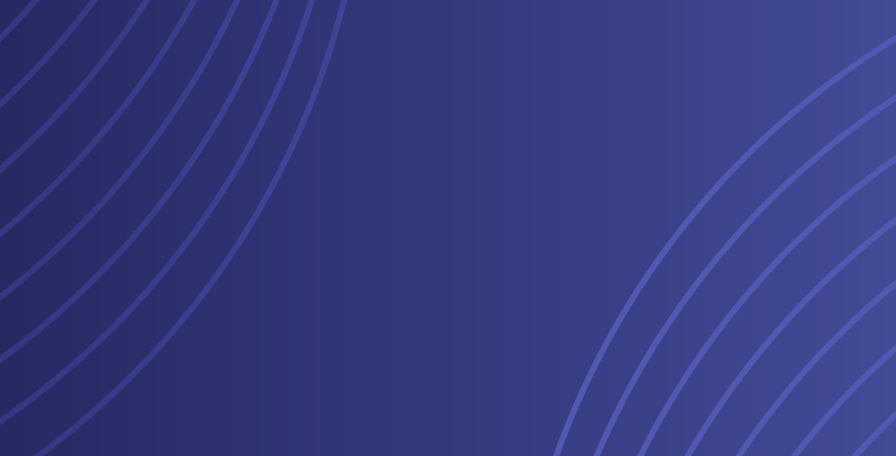
Give the GLSL for this background, as a WebGL 2 fragment shader.

```glsl
#version 300 es
precision highp float;

#define ARC_COUNT 8
#define ARC_RADIUS 1.771
#define HALF_WIDTH 0.0066
#define LEFT_CENTER vec2(-0.964, -0.428)
#define LEFT_STEP vec2(-0.0403, -0.1067)
#define RIGHT_CENTER vec2(-0.923, -0.595)
#define RIGHT_STEP vec2(-0.0503, -0.0987)

uniform vec2 u_resolution;
out vec4 fragColor;

const vec3 NAVY = vec3(0.152, 0.160, 0.385);
const vec3 INDIGO = vec3(0.202, 0.225, 0.490);
const vec3 PERIWINKLE = vec3(0.264, 0.290, 0.590);
const vec3 LEFT_LINE_DIM = vec3(0.205, 0.218, 0.505);
const vec3 LEFT_LINE_LIT = vec3(0.240, 0.268, 0.590);
const vec3 RIGHT_LINE = vec3(0.315, 0.345, 0.685);

// Distance to the nearest of several equal circles shifted by a fixed step
float arcDistance(vec2 p, vec2 center, vec2 stepOffset) {
  float nearest = 1e3;
  for (int i = 0; i < ARC_COUNT; i++) {
    vec2 c = center + float(i) * stepOffset;
    nearest = min(nearest, abs(length(p - c) - ARC_RADIUS));
  }
  return nearest;
}

// Antialiased coverage of a line around the given distance
float stroke(float dist, float pixel) {
  return clamp(0.5 + (HALF_WIDTH - dist) / pixel, 0.0, 1.0);
}

void main() {
  float pixel = 1.0 / u_resolution.y;
  vec2 p = gl_FragCoord.xy * pixel;
  float aspect = u_resolution.x * pixel;
  float across = p.x / aspect;

  // Horizontal background gradient
  vec3 color = mix(NAVY, INDIGO, min(across * 2.0, 1.0));
  color = mix(color, PERIWINKLE, max(across * 2.0 - 1.0, 0.0));

  // Arcs measured from the top left corner
  vec2 topLeft = vec2(p.x, 1.0 - p.y);
  float leftArcs = stroke(arcDistance(topLeft, LEFT_CENTER, LEFT_STEP), pixel);
  vec3 leftLine = mix(LEFT_LINE_DIM, LEFT_LINE_LIT, smoothstep(0.0, 0.38, across));
  color = mix(color, leftLine, leftArcs);

  // Arcs measured from the bottom right corner
  vec2 bottomRight = vec2(aspect - p.x, p.y);
  float rightArcs = stroke(arcDistance(bottomRight, RIGHT_CENTER, RIGHT_STEP), pixel);
  color = mix(color, RIGHT_LINE, rightArcs);

  fragColor = vec4(color, 1.0);
}
```
